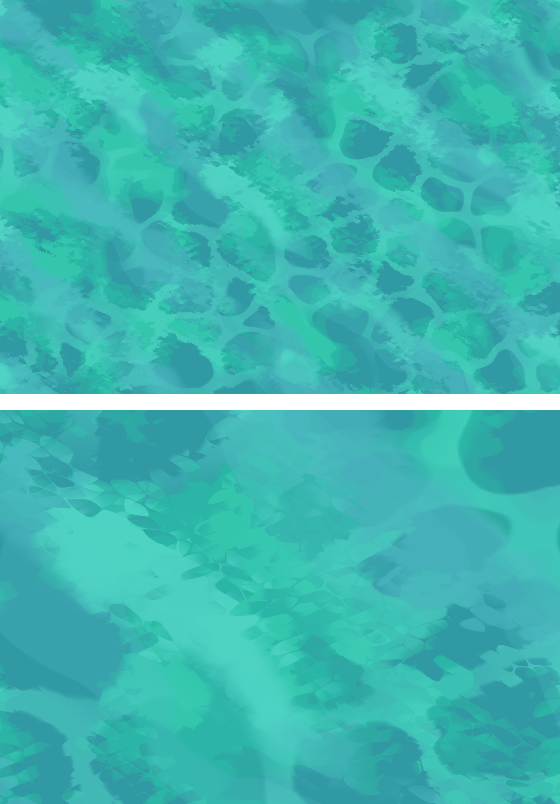
Top, the full canvas; bottom, a detail of the centre.
A WebGL 1 fragment shader for this texture:

```glsl
precision highp float;
// Painted turquoise shallows: a caustic net over daubed patches, crossed by diagonal bands of light.
uniform vec2 u_resolution;

#define NET_SCALE vec2(7.4, 9.6)
#define NET_STRENGTH 0.5
#define PATCH_SCALE 17.0
#define BAND_SPACING 0.235
#define BAND_BEND 1.1
#define BAND_STRENGTH 0.8
#define VEIL_STRENGTH 0.28
#define STROKE_SCALE vec2(34.0, 95.0)
#define STROKE_REACH 0.05

const vec3 DEEP = vec3(0.19, 0.60, 0.645);
const vec3 DUSK = vec3(0.18, 0.66, 0.64);
const vec3 SEA = vec3(0.17, 0.71, 0.655);
const vec3 GREEN = vec3(0.20, 0.775, 0.68);
const vec3 MINT = vec3(0.33, 0.84, 0.785);
const vec3 MIST = vec3(0.30, 0.72, 0.755);

vec2 hash2(vec2 p) {
  vec2 h = vec2(dot(p, vec2(127.1, 311.7)), dot(p, vec2(269.5, 183.3)));
  return fract(sin(h) * 43758.5);
}

// Layered sines, folded into blobs around zero.
float waves(vec2 p) {
  float sum = 0.0;
  float amp = 0.6;
  for (int i = 0; i < 4; i++) {
    sum += amp * sin(p.x + 1.4 * sin(p.y)) * cos(p.y - 1.1 * sin(p.x * 0.8));
    p = mat2(0.8, 0.6, -0.6, 0.8) * p * 1.6 + 1.7;
    amp *= 0.6;
  }
  return sum;
}

// Cellular noise: x = weight of the rounded wall, y = random value of the cell.
vec2 cells(vec2 p) {
  vec2 base = floor(p);
  float nearest = 9.0;
  float total = 0.0;
  float id = 0.0;
  for (int j = -1; j <= 1; j++) {
    for (int i = -1; i <= 1; i++) {
      vec2 corner = base + vec2(float(i), float(j));
      vec2 jitter = hash2(corner);
      float d = length(corner + 0.08 + 0.84 * jitter - p);
      total += exp(-10.0 * d);
      if (d < nearest) {
        nearest = d;
        id = fract(jitter.x * 7.3 + jitter.y * 3.1);
      }
    }
  }
  return vec2(total * exp(10.0 * nearest) - 1.0, id);
}

// Signed push of a single brush stroke, fading to zero at its rim.
float stroke(vec2 p, float angle) {
  float c = cos(angle);
  float s = sin(angle);
  vec2 cell = cells(mat2(c, -s, s, c) * p * STROKE_SCALE);
  return (cell.y - 0.5) * (1.0 - smoothstep(0.3, 1.0, cell.x));
}

// Height of the diagonal light bands.
float bands(vec2 p, float shift) {
  float across = dot(p, vec2(0.65, 0.76));
  float bend = BAND_BEND * waves(p * 4.5 + shift);
  return 0.7 * sin(6.2832 * across / BAND_SPACING + bend + shift) + 0.6 * waves(p * 11.0 + 3.0 * shift);
}

void main() {
  vec2 p = gl_FragCoord.xy / u_resolution.y;

  // Brush strokes push the sampling point, raggedly in some places only.
  float ragged = smoothstep(-0.35, 0.3, waves(p * 8.0 + 21.0));
  vec2 push = vec2(stroke(p, 0.35), stroke(p + 3.7, -0.5));
  vec2 q = p + STROKE_REACH * ragged * push;

  // Net of rounded cells, bent by slow waves.
  vec2 warp = vec2(waves(p * 9.0 + 5.0), waves(p * 9.0 + 14.0));
  vec2 net = cells((mix(p, q, 0.35) + 0.035 * warp) * NET_SCALE + 11.0);
  float wall = smoothstep(0.13, 0.30, net.x);

  // Patches of four water tones, drawn out along the bands.
  vec2 along = vec2(dot(q, vec2(0.76, -0.65)) * 0.7, dot(q, vec2(0.65, 0.76)));
  float tone = waves(along * PATCH_SCALE + 2.0) + 0.7 * (net.y - 0.5) * (1.0 - wall);
  vec3 color = mix(DEEP, DUSK, smoothstep(-0.35, -0.23, tone));
  color = mix(color, SEA, smoothstep(-0.10, 0.03, tone));
  color = mix(color, GREEN, smoothstep(0.17, 0.30, tone));

  // Crisp translucent veils, then the feathered bands in mint or mist.
  float veil = smoothstep(0.28, 0.33, bands(p, 1.2));
  color = mix(color, MIST, VEIL_STRENGTH * veil);
  float hue = smoothstep(-0.12, 0.12, waves(q * 10.0 + 33.0) + 0.05);
  vec3 light = mix(MIST, MINT, hue);
  float band = smoothstep(0.12, 0.55, bands(q, 0.0));
  float body = 0.8 + 0.2 * smoothstep(-0.2, 0.2, tone);
  color = mix(color, light, BAND_STRENGTH * band * body);

  // Net light, fading in and out.
  float glow = smoothstep(-0.5, 0.25, waves(p * 6.0 + 40.0));
  color = mix(color, MINT, NET_STRENGTH * wall * glow * (1.0 - 0.55 * band));

  gl_FragColor = vec4(color, 1.0);
}
```
